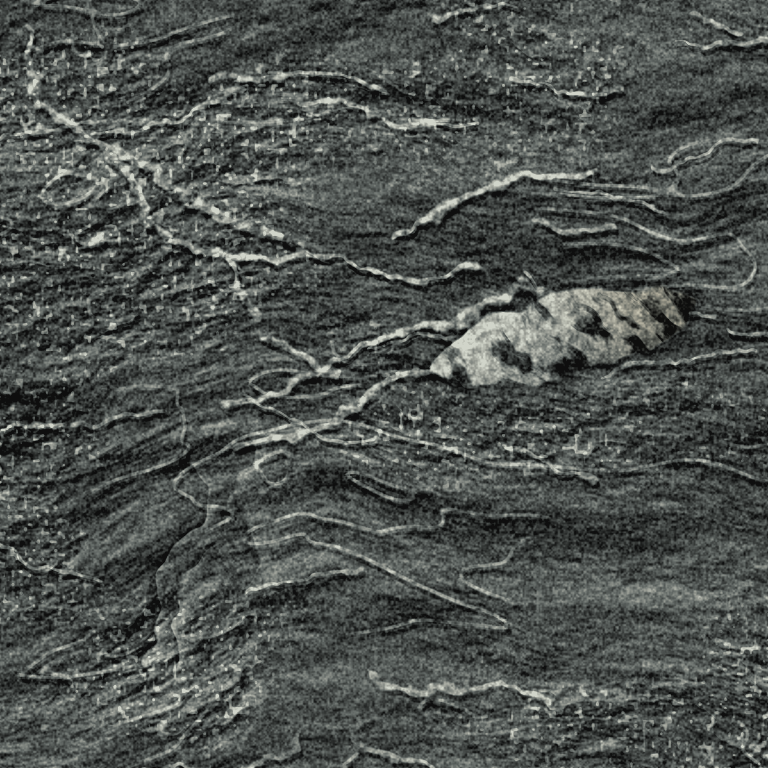
This texture is drawn by a Shadertoy shader. Its source:

```glsl
// Dark folded slate with pale crumbly quartz veins, a bright lens and broken ledges.

const float BASE_TONE = 0.272;
const float BROAD_SHADE = 0.16;
const float GRAIN = 0.23;
const float FOLD_RELIEF = 4.2;
const float CRAG_RELIEF = 1.35;
const float VEIN_GAIN = 0.47;
const float VEIN_SHADOW = 0.19;
const float VEIN_WIDTH = 0.0085;
const float WISP_WIDTH = 0.0036;
const int WISP_COUNT = 26;
const vec2 TO_LIGHT = vec2(-0.0016, 0.0028);
const vec2 LENS_CENTER = vec2(0.735, 0.562);
const vec2 LENS_SIZE = vec2(0.185, 0.052);
const float LENS_TILT = 0.25;
const vec3 COOL_SLATE = vec3(0.965, 1.03, 1.0);
const vec3 WARM_QUARTZ = vec3(1.0, 1.02, 0.965);

// Main veins: start and end of each strand
const vec4 STRANDS[11] = vec4[11](
    vec4(0.05, 0.98, 0.06, 0.88), vec4(0.06, 0.88, 0.15, 0.79),
    vec4(0.15, 0.79, 0.23, 0.69), vec4(0.23, 0.68, 0.62, 0.64),
    vec4(0.30, 0.67, 0.35, 0.57), vec4(0.35, 0.57, 0.45, 0.52),
    vec4(0.43, 0.54, 0.72, 0.62), vec4(0.30, 0.42, 0.56, 0.51),
    vec4(0.28, 0.47, 0.43, 0.54), vec4(0.10, 0.83, 0.36, 0.70),
    vec4(0.50, 0.70, 0.78, 0.78));

float hash(vec2 p) {
    vec3 q = fract(p.xyx * 0.1031);
    q += dot(q, q.yzx + 33.33);
    return fract((q.x + q.y) * q.z);
}

float noise(vec2 p) {
    vec2 i = floor(p), f = fract(p);
    f = f * f * (3.0 - 2.0 * f);
    return mix(mix(hash(i), hash(i + vec2(1, 0)), f.x),
               mix(hash(i + vec2(0, 1)), hash(i + vec2(1, 1)), f.x), f.y);
}

float fbm(vec2 p, int octaves) {
    float sum = 0.0, amp = 0.5;
    for (int i = 0; i < octaves; i++) {
        sum += amp * noise(p);
        p = p * 2.03 + 17.3;
        amp *= 0.5;
    }
    return sum;
}

vec2 wobble(vec2 p, float scale) {
    return vec2(noise(p * scale + 3.7), noise(p * scale + 41.2)) - 0.5;
}

// Layers bend gently before the folds are drawn
vec2 bend(vec2 p) {
    return p + vec2(0.0, 0.17 * noise(p * 2.6 + 5.0)) + 0.025 * wobble(p, 11.0);
}

float roughness(vec2 p) {
    return smoothstep(0.42, 0.68, fbm(p * vec2(4.0, 7.0) + 23.0, 3) + 0.08);
}

float height(vec2 p, float rough) {
    vec2 q = bend(p);
    float folds = fbm(q * vec2(5.0, 14.0), 5);
    float crags = 1.0 - abs(2.0 * fbm(q * vec2(19.0, 32.0) + 8.0, 4) - 0.94);
    return FOLD_RELIEF * folds + CRAG_RELIEF * rough * crags;
}

float strand(vec2 p, vec2 a, vec2 b, float width) {
    vec2 ab = b - a;
    float t = clamp(dot(p - a, ab) / dot(ab, ab), 0.0, 1.0);
    return 1.0 - smoothstep(width * 0.3, width, length(p - a - ab * t));
}

float veins(vec2 p) {
    vec2 w = p + 0.045 * wobble(p, 9.0) + 0.015 * wobble(p, 38.0) + 0.006 * wobble(p, 110.0);
    float v = 0.0;
    float swell = 0.45 + 0.9 * noise(p * 17.0);
    for (int i = 0; i < 11; i++)
        v = max(v, strand(w, STRANDS[i].xy, STRANDS[i].zw, VEIN_WIDTH * swell));
    // Scattered thin wisps, nearly level
    for (int i = 0; i < WISP_COUNT; i++) {
        float k = float(i);
        vec2 mid = vec2(hash(vec2(k, 1.3)), hash(vec2(k, 7.9)));
        float tilt = 0.7 * (hash(vec2(k, 13.1)) - 0.55);
        vec2 reach = vec2(1.0, tilt) * mix(0.03, 0.12, hash(vec2(k, 19.7)));
        v = max(v, 0.75 * strand(w, mid - reach, mid + reach, WISP_WIDTH * swell * 1.3));
    }
    // Hairlines along the layering
    float n = fbm(bend(p) * vec2(2.5, 9.0) + 31.0, 3);
    float slope = max(length(vec2(dFdx(n), dFdy(n))) * iResolution.y, 1.0);
    float d = abs(fract(n * 6.0) - 0.5) / (6.0 * slope);
    float patches = smoothstep(0.42, 0.72, noise(p * vec2(5.0, 8.0) + 9.0));
    return max(v, 0.6 * patches * (1.0 - smoothstep(0.0008, 0.0036, d)));
}

// Pale scalloped rims with shade on their left
float ledges(vec2 p) {
    float tone = 0.0;
    float span = smoothstep(0.09, 0.15, p.y) * (1.0 - smoothstep(0.40, 0.47, p.y));
    for (int k = 0; k < 3; k++) {
        float f = float(k);
        vec2 w = p + 0.07 * wobble(p + f, 13.0) + 0.02 * wobble(p, 45.0);
        float d = w.x - 0.175 - 0.055 * f - 0.34 * max(w.y - 0.16, 0.0);
        float patchy = smoothstep(0.3, 0.65, noise(p * 13.0 + f * 9.0));
        float lit = smoothstep(-0.002, 0.003, d);
        float face = 0.22 * patchy * exp(-max(d, 0.0) * 38.0) + 0.17 * exp(-abs(d) * 330.0);
        tone += span * (1.0 - 0.25 * f) * mix(-0.13 * exp(min(d, 0.0) * 60.0), face, lit);
    }
    return tone;
}

void mainImage(out vec4 fragColor, in vec2 fragCoord) {
    vec2 p = fragCoord / iResolution.xy;
    float rough = roughness(p);

    // Slate body, relief and dark hollows at the sides
    float tone = BASE_TONE + BROAD_SHADE * (fbm(p * vec2(3.0, 5.0) + 2.0, 3) - 0.43);
    float relief = height(p, rough) - height(p + TO_LIGHT, rough);
    tone += clamp(relief, -0.17, 0.24);
    float hollow = (p.y - 0.43) / 0.09;
    tone -= 0.11 * smoothstep(0.27, 0.46, abs(p.x - 0.5)) * exp(-hollow * hollow);
    tone += ledges(p);

    // Veins and the shade below them
    float crumble = noise(p * 125.0);
    tone -= VEIN_SHADOW * veins(p + vec2(-0.003, 0.0075));
    tone += VEIN_GAIN * veins(p) * (0.3 + 1.1 * crumble);
    tone += 0.34 * rough * smoothstep(0.66, 0.92, noise(p * 180.0 + 6.0));

    // Quartz lens: bright upper left, cracked and dull lower right
    float c = cos(LENS_TILT), s = sin(LENS_TILT);
    vec2 q = mat2(c, -s, s, c) * (p - LENS_CENTER);
    q += 0.022 * wobble(p, 17.0) + 0.009 * wobble(p, 60.0);
    vec2 u = q / LENS_SIZE;
    float d = abs(q.y) - LENS_SIZE.y * pow(max(1.0 - u.x * u.x, 0.0), 0.65);
    d = max(d, abs(q.x) - LENS_SIZE.x);
    float inside = 1.0 - smoothstep(-0.003, 0.002, d);
    float cracks = fbm(vec2(q.x + 0.5 * q.y, q.y) * vec2(48.0, 22.0), 4);
    float quartz = 0.59 + 0.13 * u.y - 0.15 * u.x + 0.3 * (crumble - 0.5);
    quartz -= 0.42 * smoothstep(0.46, 0.65, cracks - 0.12 * u.y);
    tone -= 0.16 * exp(-abs(d - 0.004) * 210.0);
    tone = mix(tone, quartz, inside);

    // Fine stone grain
    tone += GRAIN * (noise(p * 290.0) - 0.5) + 0.75 * GRAIN * (noise(p * 430.0 + 70.0) - 0.5);
    tone = clamp(tone, 0.055, 0.82);
    vec3 tint = mix(COOL_SLATE, WARM_QUARTZ, smoothstep(0.35, 0.65, tone));
    tint *= mix(vec3(1.0), vec3(1.03, 0.99, 0.94), inside * smoothstep(-0.2, 0.8, u.x));
    fragColor = vec4(tone * tint, 1.0);
}
```
